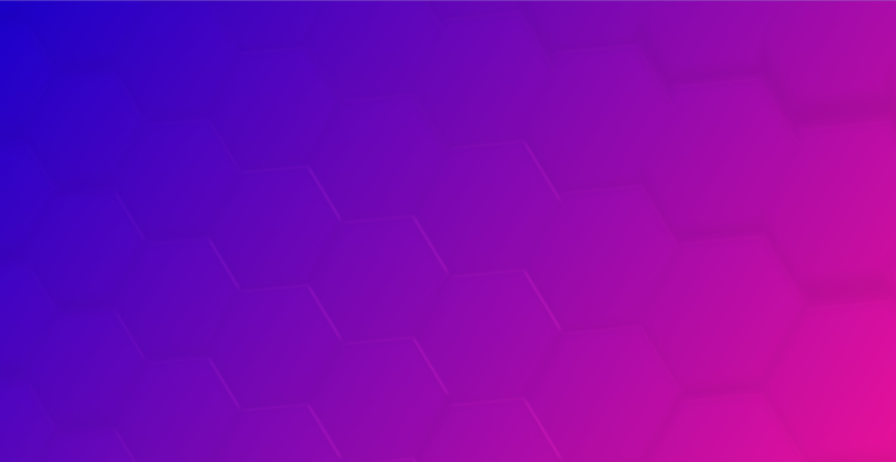
Write a Shadertoy shader that draws this background.

```glsl
// Blue to magenta diagonal gradient under a field of soft, embossed hexagons.

// Signed distance to a flat-topped hexagon of the given apothem
float hexagon(vec2 p, float apothem) {
    p = abs(p);
    return max(p.y, dot(p, vec2(0.866, 0.5))) - apothem;
}

// Soft bright stroke: across is the distance to the line, along runs from its middle
float softStroke(float across, float along, float halfLength) {
    float width = max(0.0035, 0.8 / iResolution.y);
    return exp(-across * across / (width * width))
         * smoothstep(halfLength + 0.008, halfLength - 0.015, abs(along));
}

// Centre of a cell; the columns widen and stretch towards the right
vec2 cellCentre(float col, float row) {
    float grow = max(col, 0.0) * max(col, 0.0);
    float pitch = 0.2576 + 0.0052 * grow;
    float bend = max(col - 1.3, 0.0);
    float y = 0.508 - 0.1086 * col - 0.0066 * grow + bend * bend * (0.0104 - 0.003 * bend);
    return vec2(0.594 + 0.217 * col + 0.0063 * col * col + 0.01 * min(row + 1.0, 0.0),
                y - row * pitch);
}

void mainImage(out vec4 fragColor, in vec2 fragCoord) {
    vec2 uv = fragCoord / iResolution.xy;
    vec2 p = fragCoord / iResolution.y;

    // Diagonal base gradient
    float t = 0.035 + 0.685 * uv.x + 0.29 * (1.0 - uv.y);
    vec3 color = mix(vec3(0.07, 0.0, 0.80), vec3(0.90, 0.065, 0.603), t);

    // Hexagon field: nearest cell for shading, strokes summed over all cells
    float nearest = 1.0;
    float slope = 0.0;
    float glint = 0.0;
    for (float col = -4.0; col <= 6.0; col++) {
        float radius = 0.1448 + 0.0084 * col;
        float apothem = 0.866 * radius;
        for (float row = -5.0; row <= 5.0; row++) {
            vec2 centre = cellCentre(col, row);
            vec2 local = p - centre;
            local.y -= 0.095 * local.x;
            float d = hexagon(local, apothem);
            if (d < nearest) {
                nearest = d;
                slope = dot(local, vec2(0.6, 0.8)) / radius;
            }
            // Lit upper and upper-right sides, strongest below the middle
            float lit = smoothstep(0.68, 0.48, centre.y) * smoothstep(1.35, 1.05, centre.x)
                      * smoothstep(-0.1, 0.6, centre.x);
            float upper = softStroke(local.y - apothem, local.x, 0.5 * radius);
            float right = softStroke(dot(local, vec2(0.866, 0.5)) - apothem,
                                     dot(local, vec2(-0.5, 0.866)), 0.5 * radius);
            float reach = smoothstep(0.1, 0.7, centre.x);
            glint += upper * reach * (0.2 + 0.2 * lit) + right * (0.12 + 0.88 * lit);
        }
    }

    // Inner sheen, shaded gutters and glints
    float gutter = smoothstep(-0.025, 0.03, nearest);
    color *= 1.0 + 0.015 * slope * (1.0 - gutter) - mix(0.04, 0.06, uv.x) * gutter;
    color += vec3(0.08, 0.028, 0.04) * min(glint, 1.0);

    // Thin pale rim along the top
    color = mix(color, vec3(0.6, 0.5, 0.8), 0.35 * smoothstep(0.996, 0.999, uv.y));

    fragColor = vec4(clamp(color, 0.0, 1.0), 1.0);
}
```
